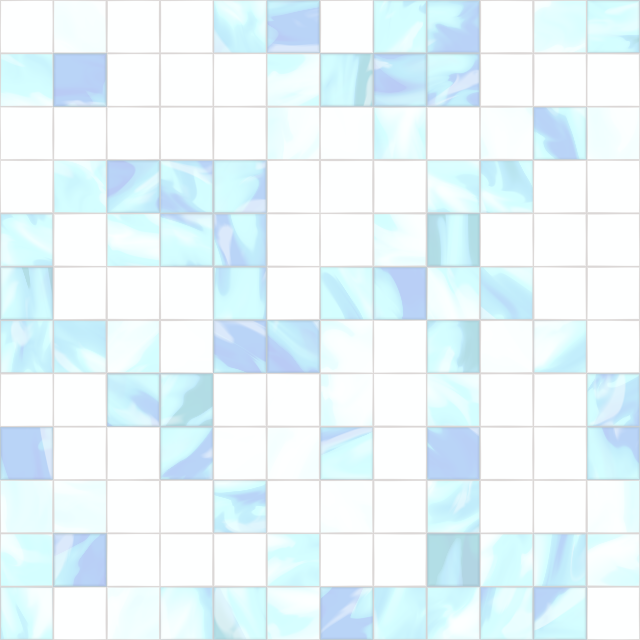
This pattern is drawn by a three.js fragment shader. Its source:

```glsl
// Square glass mosaic: white, aqua and blue marbled tiles with thin grey grout.
#define TILES 12.0
#define GROUT_HALF 0.017
#define SEED 7.0
#define MARBLE_SCALE 2.3
#define CONTRAST 0.43
#define WHITE vec3(0.995, 1.0, 1.0)
#define AQUA vec3(0.83, 0.995, 1.0)
#define SKY vec3(0.755, 0.925, 0.985)
#define BLUE vec3(0.725, 0.83, 0.97)
#define TEAL vec3(0.70, 0.87, 0.90)
#define GROUT_LIGHT vec3(0.86, 0.845, 0.84)
#define GROUT_DARK vec3(0.74, 0.79, 0.82)

varying vec2 vUv;

float hash(vec2 p) {
  vec3 q = fract(vec3(p.xyx) * 0.1031 + SEED * 0.137);
  q += dot(q, q.yzx + 33.33);
  return fract((q.x + q.y) * q.z);
}

// Layered sines, each bending the next, for a flowing marbled value near 0..1
float marble(vec2 p) {
  float sum = 0.0;
  float weight = 1.0;
  for (int i = 0; i < 5; i++) {
    p = mat2(0.8, 0.6, -0.6, 0.8) * p + 0.55 * sin(p.yx * 1.3 + float(i) * 1.7);
    sum += weight * sin(p.x + 0.4 * sin(p.y));
    p *= 1.5;
    weight *= 0.6;
  }
  return clamp(0.5 + 0.27 * sum, 0.0, 1.0);
}

// Glass colour from white (0) to the deepest blue or teal (1)
vec3 glassRamp(float depth, vec3 deepest) {
  vec3 color = mix(WHITE, AQUA, smoothstep(0.34, 0.66, depth));
  color = mix(color, SKY, smoothstep(0.66, 0.86, depth));
  return mix(color, deepest, smoothstep(0.84, 0.98, depth));
}

vec3 glassTile(vec2 cell, vec2 local, float tone) {
  // Each tile is cut from its own turned and stretched piece of glass
  float angle = 6.2832 * hash(cell + 31.0);
  float c = cos(angle);
  float s = sin(angle);
  vec2 p = mat2(c, s, -s, c) * (local - 0.5);
  p *= MARBLE_SCALE * vec2(0.75, 1.7);
  p += 40.0 * vec2(hash(cell + 57.0), hash(cell + 83.0));

  float flow = marble(p);
  float patches = smoothstep(0.48, 0.55, flow) - 0.5;
  float colored = smoothstep(0.28, 0.7, tone);
  float depth = tone + colored * (CONTRAST * (flow - 0.5) + 0.11 * patches);

  vec3 deepest = mix(BLUE, TEAL, step(0.72, hash(cell + 109.0)));
  vec3 color = glassRamp(depth, deepest);

  // Milky wisps and a faint violet tinge along the flow
  float veil = marble(p * 1.4 + 11.0);
  float wisp = smoothstep(0.68, 0.9, veil) * colored;
  color = mix(color, WHITE, 0.5 * wisp);
  float violet = (1.0 - smoothstep(0.1, 0.45, veil)) * smoothstep(0.75, 1.0, tone);
  return color - violet * vec3(0.0, 0.035, 0.01);
}

void main() {
  vec2 grid = vUv * TILES;
  vec2 cell = min(floor(grid), TILES - 1.0);
  vec2 local = grid - cell;
  float tone = hash(cell);
  vec3 color = glassTile(cell, local, tone);

  // Soft shading where the coloured glass meets the joint
  vec2 toEdge = 0.5 - abs(local - 0.5);
  float edge = min(toEdge.x, toEdge.y);
  float deep = smoothstep(0.5, 0.95, tone);
  color *= 1.0 - 0.07 * deep * (1.0 - smoothstep(0.0, 0.07, edge));

  // Grout with slightly uneven width, darker beside deep tiles
  float wobble = sin(grid.x * 3.1 + 2.0 * sin(grid.y * 1.7))
               * sin(grid.y * 2.7 + 2.0 * sin(grid.x * 1.3));
  float halfWidth = GROUT_HALF * (1.0 + 0.25 * wobble);
  float blur = 0.5 * max(fwidth(grid.x), fwidth(grid.y)) + 0.004;
  float grout = 1.0 - smoothstep(halfWidth - blur, halfWidth + blur, edge);
  color = mix(color, mix(GROUT_LIGHT, GROUT_DARK, deep), grout);

  gl_FragColor = vec4(color, 1.0);
}
```
